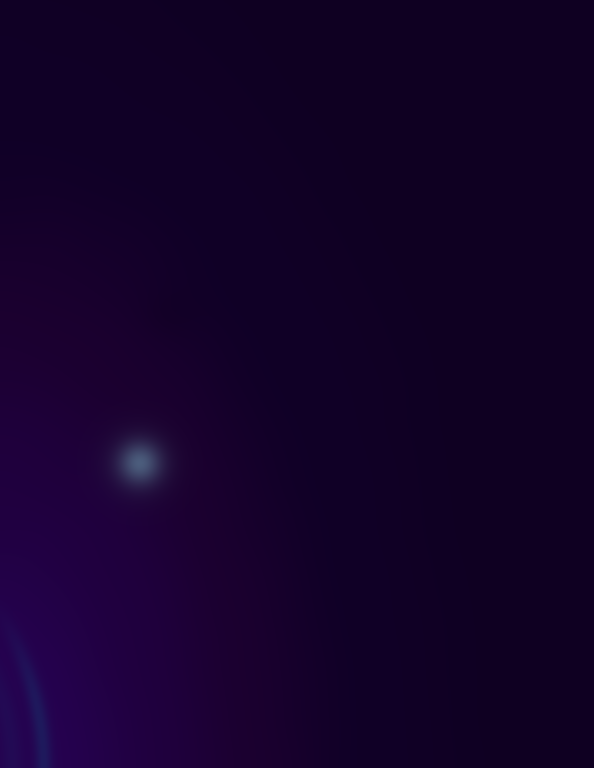
Reproduce this background procedurally as a WebGL 1 fragment shader.

```glsl
precision highp float;

uniform vec2 u_resolution;

float hash(vec2 p) {
  return fract(sin(dot(p, vec2(127.1, 311.7))) * 43758.55);
}

float noise(vec2 p) {
  vec2 i = floor(p);
  vec2 f = fract(p);
  f = f * f * (3.0 - 2.0 * f);
  float low = mix(hash(i), hash(i + vec2(1.0, 0.0)), f.x);
  float high = mix(hash(i + vec2(0.0, 1.0)), hash(i + 1.0), f.x);
  return mix(low, high, f.y);
}

// Violet haze, t runs from 0 at the corner to 1 at the rim
vec3 haze(float t) {
  vec3 color = mix(vec3(0.145, 0.005, 0.31), vec3(0.122, 0.0, 0.24), smoothstep(0.1, 0.4, t));
  color = mix(color, vec3(0.105, 0.0, 0.185), smoothstep(0.36, 0.6, t));
  color = mix(color, vec3(0.062, 0.0, 0.15), smoothstep(0.56, 0.85, t));
  return mix(color, vec3(0.06, 0.0, 0.133), smoothstep(0.85, 1.2, t));
}

// Soft band along x = bend.x - bend.y * y * y
float ribbon(vec2 p, vec2 bend, float width) {
  float slope = 2.0 * bend.y * p.y;
  float d = (p.x - bend.x + bend.y * p.y * p.y) / sqrt(1.0 + slope * slope);
  return exp(-d * d / (width * width));
}

void main() {
  vec2 p = gl_FragCoord.xy / u_resolution.y;

  // Tall elliptical haze with a slightly uneven rim
  float wobble = noise(p * 7.0) + 0.5 * noise(p * 16.0) - 0.75;
  vec3 color = haze(length(p / vec2(0.56, 1.0)) + 0.03 * wobble);

  // Faint dark smudge
  vec2 smudge = (p - vec2(0.22, 0.59)) / vec2(0.035, 0.03);
  color *= 1.0 - 0.08 * exp(-dot(smudge, smudge));

  // Blue ribbons in the lower left corner
  float fade = 1.0 - smoothstep(0.06, 0.24, p.y);
  color = mix(color, vec3(0.11, 0.13, 0.38), 0.75 * fade * ribbon(p, vec2(0.057, 1.34), 0.011));
  color = mix(color, vec3(0.12, 0.09, 0.36), 0.4 * fade * ribbon(p, vec2(0.016, 1.6), 0.014));

  // Glowing orb: wide halo, then bright core
  float r = length(p - vec2(0.182, 0.397));
  color = mix(color, vec3(0.19, 0.19, 0.32), 0.55 * exp(-r * r / 0.0017));
  color = mix(color, vec3(0.31, 0.39, 0.51), 0.9 * exp(-r * r / 0.0006));

  gl_FragColor = vec4(color, 1.0);
}
```
